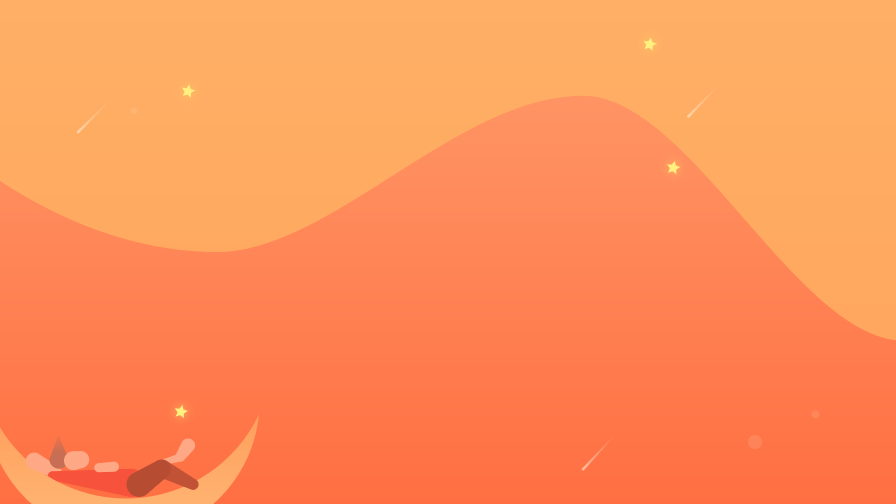
Write a WebGL 2 fragment shader that draws this background.

```glsl
#version 300 es
precision highp float;
// A warm dusk: a rolling hill under an orange sky, with stars, meteors and
// a crescent cradling a small sleeper. Shapes are distance functions in
// units of 1/100 canvas height, layered from back to front.

#define STAR_SIZE 1.1
#define STAR_GLOW 0.35
#define METEOR_WIDTH 0.26
#define METEOR_ALPHA 0.6
#define DOT_ALPHA 0.14
#define SKIN vec3(1.0, 0.66, 0.52)
#define SHIRT vec3(0.97, 0.32, 0.23)
#define TROUSERS vec3(0.76, 0.32, 0.21)
#define HAIR vec3(0.78, 0.43, 0.33)

uniform vec2 u_resolution;
out vec4 fragColor;

const vec2 STARS[4] = vec2[4](vec2(37.3, 81.9), vec2(128.9, 91.2),
                              vec2(133.6, 66.7), vec2(35.9, 18.3));
// Head and tail of each meteor
const vec4 METEORS[3] = vec4[3](vec4(15.5, 73.8, 22.0, 80.3),
    vec4(136.6, 76.9, 142.6, 83.1), vec4(115.7, 6.9, 122.0, 13.7));
// Centre and radius of each pale dot
const vec3 DOTS[3] = vec3[3](vec3(26.6, 78.0, 0.7), vec3(149.8, 12.3, 1.4),
                             vec3(161.8, 17.8, 0.8));

float pixel;

float cover(float d) {
    return clamp(0.5 - d / pixel, 0.0, 1.0);
}

void paint(inout vec3 color, vec3 ink, float d) {
    color = mix(color, ink, cover(d));
}

// Position along the segment a-b, from 0 to 1
float along(vec2 p, vec2 a, vec2 b) {
    return clamp(dot(p - a, b - a) / dot(b - a, b - a), 0.0, 1.0);
}

// Capsule whose radius runs from ra to rb
float limb(vec2 p, vec2 a, vec2 b, float ra, float rb) {
    float t = along(p, a, b);
    return length(p - mix(a, b, t)) - mix(ra, rb, t);
}

float star(vec2 p, float size) {
    float sector = 1.2566371;
    float a = mod(atan(p.x, p.y) - 0.2 + 0.5 * sector, sector) - 0.5 * sector;
    vec2 q = length(p) * vec2(cos(a), abs(sin(a)));
    return dot(q - vec2(size, 0.0), vec2(0.443, 0.897)) - 0.12;
}

// Height of the hill: a valley, a rise and a long fall
float hillHeight(float x) {
    float left = 1.0 - x / 43.3;
    float rise = pow(clamp((x - 43.3) / 72.4, 0.0, 1.0), 0.96);
    float y = 50.0 + 14.1 * max(left, 0.0) * left;
    y += 31.0 * smoothstep(0.0, 1.0, rise);
    return y - 48.6 * smoothstep(115.7, 179.4, x);
}

void drawSleeper(inout vec3 color, vec2 p, float bowl) {
    paint(color, SKIN, limb(p, vec2(6.8, 8.5), vec2(11.0, 6.4), 1.7, 1.2));
    vec3 hair = mix(HAIR, color, 0.6 * smoothstep(9.5, 13.5, p.y));
    paint(color, hair, limb(p, vec2(11.6, 13.0), vec2(11.7, 8.9), 0.3, 1.9));
    paint(color, SKIN, limb(p, vec2(14.6, 8.6), vec2(16.0, 8.8), 1.9, 1.7));
    float torso = limb(p, vec2(10.4, 5.6), vec2(26.0, 4.2), 0.9, 2.8);
    paint(color, SHIRT, max(torso, bowl));
    paint(color, SKIN, limb(p, vec2(19.6, 7.2), vec2(22.6, 7.4), 0.9, 1.0));
    paint(color, SKIN, limb(p, vec2(31.5, 8.0), vec2(35.6, 9.2), 0.5, 0.8));
    paint(color, SKIN, limb(p, vec2(35.8, 9.4), vec2(37.3, 11.6), 1.0, 1.4));
    paint(color, TROUSERS, limb(p, vec2(32.2, 7.0), vec2(38.3, 3.9), 1.8, 1.1));
    float thigh = limb(p, vec2(27.6, 3.9), vec2(32.0, 6.9), 2.5, 1.9);
    paint(color, TROUSERS * 0.94, max(thigh, bowl));
}

void main() {
    vec2 p = gl_FragCoord.xy / u_resolution * vec2(177.78, 100.0);
    pixel = 100.0 / u_resolution.y;

    // Sky and hill, the hill edge corrected for its slope
    vec3 color = mix(vec3(1.0, 0.635, 0.355), vec3(1.0, 0.69, 0.4), p.y / 100.0);
    vec3 hill = mix(vec3(1.0, 0.435, 0.26), vec3(1.0, 0.58, 0.39), p.y / 81.0);
    float slope = hillHeight(p.x + 0.5) - hillHeight(p.x - 0.5);
    paint(color, hill, (p.y - hillHeight(p.x)) / sqrt(1.0 + slope * slope));

    // Pale dots and meteors that thin out toward the tail
    for (int i = 0; i < 3; i++) {
        float disc = cover(length(p - DOTS[i].xy) - DOTS[i].z);
        color = mix(color, vec3(1.0, 0.87, 0.75), DOT_ALPHA * disc);
        vec2 head = METEORS[i].xy, tail = METEORS[i].zw;
        float streak = cover(limb(p, head, tail, METEOR_WIDTH, 0.08));
        float fade = METEOR_ALPHA * (1.0 - along(p, head, tail));
        color = mix(color, vec3(1.0, 0.92, 0.82), streak * fade);
    }

    // Crescent and sleeper
    float bowl = length(p - vec2(25.0, 30.3)) - 29.2;
    float crescent = max(length(p - vec2(24.3, 20.4)) - 27.2, -bowl);
    vec3 moon = mix(vec3(1.0, 0.7, 0.44), vec3(1.0, 0.62, 0.36), p.y / 18.0);
    paint(color, moon, crescent);
    drawSleeper(color, p, bowl);

    // Glowing stars
    for (int i = 0; i < 4; i++) {
        vec2 q = p - STARS[i];
        color = mix(color, vec3(1.0, 0.8, 0.4), STAR_GLOW * exp(-0.4 * dot(q, q)));
        paint(color, vec3(1.0, 0.94, 0.5), star(q, STAR_SIZE));
    }
    fragColor = vec4(color, 1.0);
}
```
